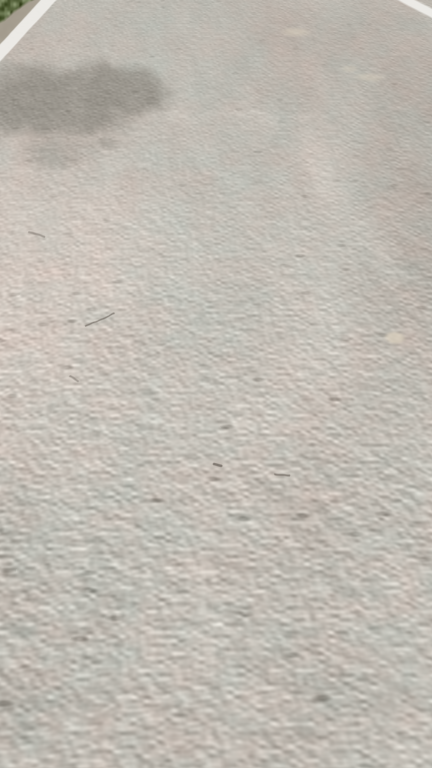
Write a Shadertoy shader that draws this texture.

```glsl
const vec3 ASPHALT = vec3(0.752, 0.732, 0.700);
const vec3 STAIN = vec3(0.590, 0.573, 0.540);
const vec3 PAINT = vec3(0.940, 0.935, 0.920);
const vec3 VERGE = vec3(0.660, 0.630, 0.575);
const vec3 GRASS = vec3(0.370, 0.420, 0.270);
const vec3 DUST = vec3(0.850, 0.810, 0.740);
const vec3 TWIG = vec3(0.420, 0.390, 0.360);
const vec3 TINT = vec3(0.022, -0.006, -0.008);
const float HORIZON = 1.45;      // height where the gravel shrinks to nothing
const float VANISH_X = 0.22;
const vec2 GRAIN_SCALE = vec2(150.0, 235.0);
const float RELIEF = 0.15;
const float SPECKLE = 0.075;

float hash(vec2 p) {
    return fract(sin(dot(p, vec2(127.1, 311.7))) * 43758.5453);
}

float noise(vec2 p) {
    vec2 i = floor(p), f = fract(p);
    f = f * f * (3.0 - 2.0 * f);
    return mix(mix(hash(i), hash(i + vec2(1, 0)), f.x),
               mix(hash(i + vec2(0, 1)), hash(i + vec2(1, 1)), f.x), f.y);
}

float fbm(vec2 p) {
    float sum = 0.0, amp = 0.5;
    for (int i = 0; i < 4; i++) {
        sum += amp * noise(p);
        p = p * 2.03 + 17.3;
        amp *= 0.5;
    }
    return sum / 0.9375;
}

// Soft elliptical spot: 1 at its centre, fading past its radius
float blob(vec2 p, vec2 centre, vec2 radius, float softness) {
    float d = length((p - centre) / radius);
    return 1.0 - smoothstep(1.0 - softness, 1.0 + softness, d);
}

float segment(vec2 p, vec2 a, vec2 b) {
    vec2 pa = p - a, ba = b - a;
    return length(pa - ba * clamp(dot(pa, ba) / dot(ba, ba), 0.0, 1.0));
}

float twig(vec2 p, vec2 a, vec2 b, float width, float aa) {
    return 1.0 - smoothstep(width - aa, width + aa, segment(p, a, b));
}

float band(float x, float lo, float hi, float aa) {
    return smoothstep(lo - aa, lo + aa, x) - smoothstep(hi - aa, hi + aa, x);
}

void mainImage(out vec4 fragColor, in vec2 fragCoord) {
    vec2 p = fragCoord / iResolution.y;
    float aa = 1.0 / iResolution.y;
    float depth = HORIZON - p.y;
    vec2 ground = vec2((p.x - VANISH_X) / depth, -log(depth));
    vec2 warp = vec2(fbm(p * 24.0), fbm(p * 24.0 + 41.0)) - 0.5;

    // Broad light and wear
    float shade = 0.022 * smoothstep(0.15, 0.55, p.y) - 0.024 * smoothstep(0.62, 0.95, p.y);
    shade += 0.05 * (fbm(p * vec2(7.0, 9.0)) - 0.5);
    shade += 0.045 * (fbm(ground * vec2(28.0, 16.0) + 5.0) - 0.5);
    vec2 q = p + warp * 0.03;
    shade -= 0.050 * blob(q, vec2(0.55, 0.72), vec2(0.09, 0.15), 0.7);
    shade -= 0.030 * blob(q, vec2(0.46, 0.92), vec2(0.16, 0.07), 0.7);
    shade -= 0.040 * blob(q, vec2(0.03, 0.08), vec2(0.025, 0.035), 0.8);
    shade += 0.030 * blob(q, vec2(0.06, 0.62), vec2(0.13, 0.15), 0.8);
    shade += 0.035 * twig(q, vec2(0.40, 0.81), vec2(0.51, 0.64), 0.016, 0.015);
    shade += 0.022 * twig(q, vec2(0.22, 0.853), vec2(0.40, 0.845), 0.006, 0.008);
    vec3 col = ASPHALT + shade;

    // Warm and cool mottling
    float warmth = fbm(p * vec2(30.0, 34.0) + 9.0) + 0.5 * fbm(p * 5.0 + 3.0) - 0.75;
    warmth += 0.3 * blob(p, vec2(0.03, 0.66), vec2(0.14, 0.18), 0.8);
    col += TINT * warmth * 2.0;

    // Damp stain with a ragged edge
    q = p + warp * 0.035;
    float stain = blob(q, vec2(0.070, 0.865), vec2(0.098, 0.046), 0.35);
    stain = max(stain, blob(q, vec2(0.160, 0.885), vec2(0.058, 0.031), 0.35));
    stain = max(stain, 0.50 * blob(q, vec2(0.075, 0.800), vec2(0.040, 0.017), 0.7));
    stain = max(stain, 0.55 * blob(q, vec2(0.138, 0.812), vec2(0.016, 0.010), 0.7));
    col = mix(col, STAIN, stain * (0.68 + 0.4 * fbm(p * vec2(40.0, 70.0))));

    // Gravel relief, lit from above
    vec2 g = ground * GRAIN_SCALE;
    float fade = mix(1.0, 0.30, smoothstep(0.25, 1.0, p.y));
    float relief = noise(g) - noise(g + vec2(0.25, 0.65));
    relief += 0.5 * (noise(g * 0.47 + 31.0) - noise(g * 0.47 + vec2(31.2, 31.6)));
    float speckle = noise(g * 1.25 + 71.0) - 0.5;
    col += (RELIEF * relief + SPECKLE * speckle) * fade;

    // Sparse dark pits
    vec2 cell = floor(g / 5.0);
    vec2 jitter = 0.25 + 0.5 * vec2(hash(cell + 2.3), hash(cell + 8.1));
    float pit = blob(fract(g / 5.0), jitter, vec2(0.22, 0.13), 0.6);
    col -= 0.14 * pit * step(0.93, hash(cell + 4.7)) * fade;

    // Pale dusty marks
    q = p + warp * 0.008;
    float dust = 0.75 * blob(q, vec2(0.513, 0.560), vec2(0.012, 0.007), 0.4);
    dust = max(dust, 0.50 * blob(q, vec2(0.387, 0.957), vec2(0.015, 0.005), 0.6));
    dust = max(dust, 0.40 * blob(q, vec2(0.481, 0.900), vec2(0.016, 0.005), 0.6));
    dust = max(dust, 0.35 * blob(q, vec2(0.456, 0.910), vec2(0.009, 0.004), 0.6));
    col = mix(col, DUST, dust);

    // Twigs and chips
    float litter = 0.65 * twig(q, vec2(0.112, 0.577), vec2(0.148, 0.593), 0.0010, aa);
    litter = max(litter, 0.75 * twig(q, vec2(0.279, 0.396), vec2(0.287, 0.393), 0.0018, aa));
    litter = max(litter, 0.65 * twig(q, vec2(0.358, 0.381), vec2(0.376, 0.379), 0.0012, aa));
    litter = max(litter, 0.50 * twig(q, vec2(0.092, 0.510), vec2(0.102, 0.504), 0.0012, aa));
    litter = max(litter, 0.45 * twig(q, vec2(0.036, 0.697), vec2(0.056, 0.691), 0.0014, aa));
    col = mix(col, TWIG, litter);

    // Verge, grass and painted edge lines
    float left = p.x - 0.92 * (p.y - 1.0) + warp.x * 0.003;
    float right = p.x + 1.9 * (p.y - 1.0) + warp.y * 0.004;
    float lineAA = 1.5 * aa;
    col = mix(col, VERGE + 0.12 * warp.x, 1.0 - smoothstep(0.052, 0.058, left));
    float grass = 1.0 - smoothstep(0.034, 0.044, p.x - 1.6 * (p.y - 1.0) + warp.y * 0.03);
    col = mix(col, GRASS + 0.4 * (noise(p * vec2(260.0, 170.0)) - 0.5), grass);
    float paint = band(left, 0.053, 0.074, lineAA) + band(right, 0.518, 0.541, 2.0 * lineAA);
    col = mix(col, PAINT, 0.92 * paint);

    fragColor = vec4(clamp(col, 0.0, 1.0), 1.0);
}
```
